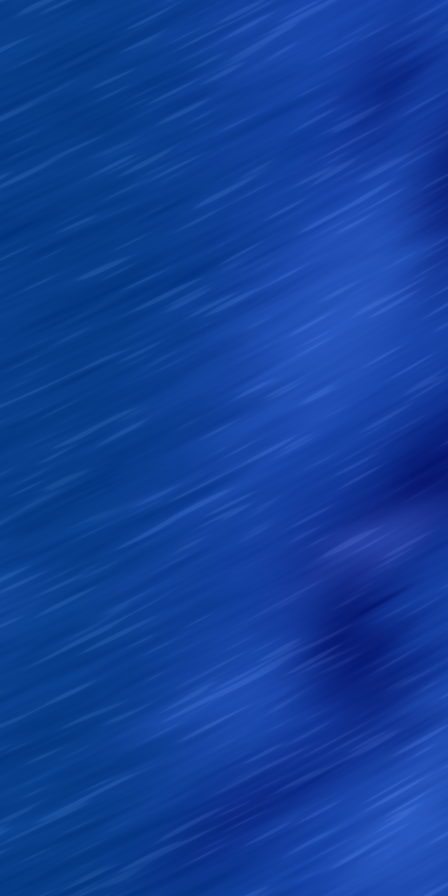
This background is drawn by a WebGL 2 fragment shader. Its source:

```glsl
#version 300 es
precision highp float;

uniform vec2 u_resolution;
out vec4 fragColor;

const vec3 TEAL_BLUE = vec3(0.030, 0.240, 0.545);
const vec3 ROYAL_BLUE = vec3(0.080, 0.252, 0.645);
const vec3 SKY_BLUE = vec3(0.170, 0.365, 0.780);
const vec3 VIOLET_BLUE = vec3(0.250, 0.360, 0.780);
const vec3 NAVY = vec3(0.020, 0.085, 0.430);
const float GRAIN_ANGLE = 0.43;

vec3 hash3(vec2 cell, float seed) {
    vec3 q = fract(vec3(cell.xyx + seed) * vec3(0.1031, 0.1030, 0.0973));
    q += dot(q, q.yxz + 33.33);
    return fract((q.xxy + q.yzz) * q.zyx);
}

vec2 rotate(vec2 v, float angle) {
    float c = cos(angle), s = sin(angle);
    return vec2(c * v.x + s * v.y, c * v.y - s * v.x);
}

// Cellular noise: each cell holds one soft spot, light or dark
float spotNoise(vec2 p, float seed) {
    vec2 cell = floor(p);
    float sum = 0.0;
    for (int j = -1; j <= 1; j++) {
        for (int i = -1; i <= 1; i++) {
            vec2 neighbour = cell + vec2(i, j);
            vec3 rnd = hash3(neighbour, seed);
            vec2 d = p - neighbour - rnd.xy;
            float falloff = max(0.0, 1.0 - dot(d, d));
            sum += (2.0 * rnd.z - 1.0) * falloff * falloff;
        }
    }
    return sum;
}

// Spots stretched along the grain; size is length and width
float streaks(vec2 grain, vec2 size, float seed) {
    return spotNoise(grain / size, seed);
}

// Soft elliptical patch, its long axis turned by angle
float patchGlow(vec2 p, vec2 centre, vec2 radii, float angle) {
    vec2 d = rotate(p - centre, angle) / radii;
    return exp(-dot(d, d));
}

// Broad light and dark areas
vec3 backdrop(vec2 p) {
    vec3 colour = mix(TEAL_BLUE, ROYAL_BLUE, smoothstep(0.15, 0.75, p.x + 0.06 * sin(3.0 * p.y)));

    float light = 0.75 * patchGlow(p, vec2(0.77, 1.32), vec2(0.38, 0.17), 0.95);
    light += 0.35 * patchGlow(p, vec2(0.57, 0.45), vec2(0.24, 0.12), 0.8);
    light += 0.75 * patchGlow(p, vec2(0.95, 0.20), vec2(0.28, 0.14), 1.1);
    light += 0.25 * patchGlow(p, vec2(0.00, 0.65), vec2(0.12, 0.09), 0.6);
    light += 0.20 * patchGlow(p, vec2(0.75, 1.95), vec2(0.35, 0.12), 0.5);
    colour = mix(colour, SKY_BLUE, min(light, 1.0));

    float shade = 0.45 * patchGlow(p, vec2(0.84, 1.79), vec2(0.16, 0.08), 1.1);
    shade += 0.75 * patchGlow(p, vec2(1.03, 1.60), vec2(0.22, 0.10), 1.3);
    shade += 0.95 * patchGlow(p, vec2(0.99, 0.95), vec2(0.25, 0.12), 0.7);
    shade += 0.85 * patchGlow(p, vec2(0.80, 0.57), vec2(0.20, 0.13), 1.9);
    shade += 0.50 * patchGlow(p, vec2(0.56, 0.20), vec2(0.28, 0.08), 0.6);
    colour = mix(colour, NAVY, min(shade, 1.0));

    float bloom = 0.55 * patchGlow(p, vec2(0.83, 0.78), vec2(0.16, 0.055), 0.55);
    return mix(colour, VIOLET_BLUE, bloom);
}

void main() {
    vec2 p = gl_FragCoord.xy / u_resolution.x;

    // Grain coordinates, rising a little more steeply to the right
    vec2 bent = p - vec2(0.0, 0.06 * p.x * p.x);
    vec2 grain = rotate(bent, GRAIN_ANGLE);

    float broad = streaks(grain, vec2(0.36, 0.034), 11.0);
    float medium = streaks(grain, vec2(0.19, 0.014), 37.0);
    float fine = streaks(grain, vec2(0.11, 0.008), 71.0);

    // Smear the patches along the grain
    vec2 along = vec2(cos(GRAIN_ANGLE), sin(GRAIN_ANGLE));
    vec3 colour = backdrop(p + along * (0.045 * broad + 0.025 * medium));

    // Brushed texture with a few brighter hairlines
    float texture_tone = 0.35 * broad + 0.5 * medium + 0.45 * fine;
    float hairline = smoothstep(0.45, 1.1, fine + 0.5 * medium);
    colour += texture_tone * vec3(0.022, 0.030, 0.036);
    colour += hairline * vec3(0.045, 0.042, 0.035);

    fragColor = vec4(clamp(colour, 0.0, 1.0), 1.0);
}
```
